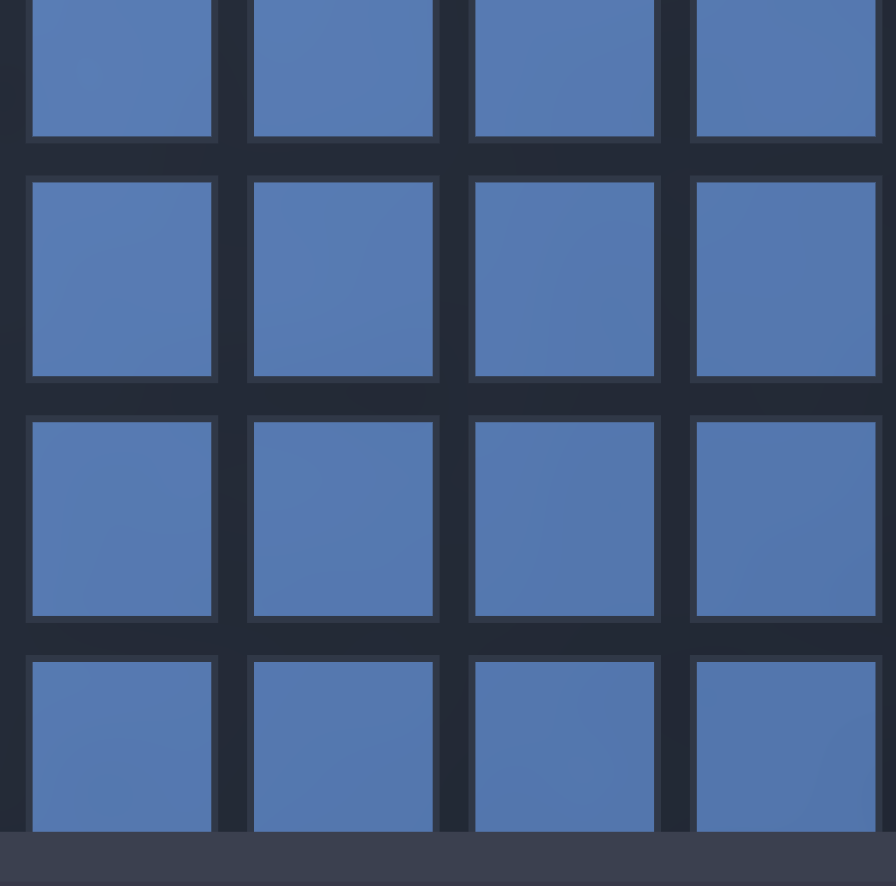
Give the GLSL for this pattern, as a WebGL 2 fragment shader.

```glsl
#version 300 es
precision highp float;
// Grid of blue window panes in slate frames on a dark wall, cut off by a sill.

uniform vec2 u_resolution;
out vec4 fragColor;

// Layout, in units of the canvas width
const vec2 PITCH = vec2(0.2471, 0.2676);
const vec2 FIRST_CENTRE = vec2(0.1361, 0.1419);
const vec2 FRAME_HALF = vec2(0.1074, 0.1159);
const vec2 PANE_HALF = vec2(0.0997, 0.1081);
const float SILL_TOP = 0.0605;
const float SILL_LIP = 0.0050;

// Colours
const vec3 PANE_LIGHT = vec3(0.350, 0.490, 0.710);
const vec3 PANE_DEEP = vec3(0.318, 0.455, 0.670);
const vec3 WALL_LIGHT = vec3(0.146, 0.173, 0.224);
const vec3 WALL_DEEP = vec3(0.130, 0.155, 0.203);
const vec3 FRAME = vec3(0.190, 0.219, 0.277);
const vec3 SILL = vec3(0.233, 0.250, 0.310);
const vec3 LIP = vec3(0.218, 0.224, 0.287);

// Faint unevenness
const float MOTTLE_SCALE = 9.0;
const float MOTTLE_AMOUNT = 0.006;
const float PANE_VARIATION = 0.003;

float hash(vec2 p) {
    vec3 q = fract(p.xyx * 0.1031);
    q += dot(q, q.yzx + 33.33);
    return fract((q.x + q.y) * q.z);
}

float noise(vec2 p) {
    vec2 i = floor(p), f = fract(p);
    f = f * f * (3.0 - 2.0 * f);
    return mix(mix(hash(i), hash(i + vec2(1, 0)), f.x),
               mix(hash(i + vec2(0, 1)), hash(i + vec2(1, 1)), f.x), f.y);
}

// Signed distance to an axis-aligned box
float box(vec2 p, vec2 halfSize) {
    vec2 d = abs(p) - halfSize;
    return length(max(d, 0.0)) + min(max(d.x, d.y), 0.0);
}

// Coverage of a shape from its distance, smoothed over one pixel
float cover(float d, float pixel) {
    return clamp(0.5 - d / pixel, 0.0, 1.0);
}

void main() {
    float pixel = 1.0 / u_resolution.x;
    vec2 p = gl_FragCoord.xy * pixel;
    vec2 uv = gl_FragCoord.xy / u_resolution;

    // Repeating cell, centred on its pane
    vec2 grid = (p - FIRST_CENTRE) / PITCH + 0.5;
    vec2 cell = floor(grid);
    vec2 q = (fract(grid) - 0.5) * PITCH;

    // Light falls off from the upper left to the lower right
    float shade = clamp(0.5 * (uv.x + 1.0 - uv.y), 0.0, 1.0);
    float mottle = (noise(p * MOTTLE_SCALE) - 0.5) * MOTTLE_AMOUNT;

    vec3 color = mix(WALL_LIGHT, WALL_DEEP, shade) + mottle;
    color = mix(color, FRAME, cover(box(q, FRAME_HALF), pixel));

    vec3 pane = mix(PANE_LIGHT, PANE_DEEP, shade) + mottle;
    pane += (hash(cell + 17.0) - 0.5) * PANE_VARIATION;
    color = mix(color, pane, cover(box(q, PANE_HALF), pixel));

    // Sill and its darker lower lip
    color = mix(color, SILL, cover(p.y - SILL_TOP, pixel));
    color = mix(color, LIP, cover(p.y - SILL_LIP, pixel));

    fragColor = vec4(color, 1.0);
}
```
